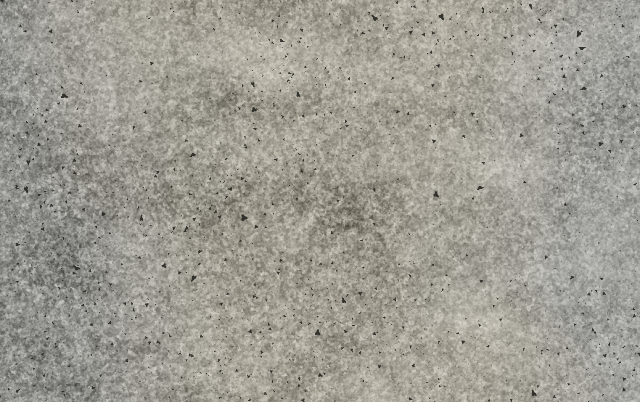
A WebGL 2 fragment shader for this texture:

```glsl
#version 300 es
precision highp float;

uniform vec2 u_resolution;
out vec4 fragColor;

// Colours
const vec3 CONCRETE = vec3(0.634, 0.624, 0.592);
const vec3 PIT = vec3(0.15, 0.15, 0.13);
const vec3 FLECK = vec3(0.83, 0.82, 0.79);
const vec3 WARM_SHIFT = vec3(0.008, 0.002, -0.012);
const vec3 COOL_SHIFT = vec3(-0.012, 0.000, 0.018);

// Tone strengths
const float CLOUD_AMOUNT = 0.075;
const float MOTTLE_AMOUNT = 0.045;
const float GRAIN_AMOUNT = 0.085;
const float FINE_GRAIN_AMOUNT = 0.080;
const float STAIN_AMOUNT = 0.055;

// Feature frequencies, in cells per canvas height
const float CLOUD_FREQ = 2.6;
const float MOTTLE_FREQ = 42.0;
const float GRAIN_FREQ = 125.0;
const float FINE_GRAIN_FREQ = 250.0;
const float CLUSTER_FREQ = 3.7;

const float TAU = 6.2831853;

vec3 hash3(vec2 cell) {
    vec3 q = fract(cell.xyx * vec3(0.1031, 0.1030, 0.0973));
    q += dot(q, q.yxz + 33.33);
    return fract((q.xxy + q.yzz) * q.zyx);
}

// Smooth cellular noise in -1..1: jittered points blended by distance
float cellNoise(vec2 p) {
    vec2 base = floor(p);
    float total = 0.0, weights = 0.0;
    for (int j = -1; j <= 1; j++) {
        for (int i = -1; i <= 1; i++) {
            vec2 cell = base + vec2(i, j);
            vec3 h = hash3(cell);
            vec2 d = cell + h.xy - p;
            float w = exp(-6.0 * dot(d, d));
            total += w * (2.0 * h.z - 1.0);
            weights += w;
        }
    }
    return total / weights;
}

float clouds(vec2 p) {
    float sum = 0.0, amplitude = 1.0;
    for (int octave = 0; octave < 5; octave++) {
        sum += amplitude * cellNoise(p);
        p = mat2(0.96, 0.28, -0.28, 0.96) * p * 2.07 + 17.3;
        amplitude *= 0.58;
    }
    return sum;
}

// Coverage of scattered, stretched, uneven spots; radii in canvas heights
float spots(vec2 p, float freq, float density, vec2 radii, float seed) {
    float soft = 0.7 / u_resolution.y;
    vec2 base = floor(p * freq);
    float cover = 0.0;
    for (int j = -1; j <= 1; j++) {
        for (int i = -1; i <= 1; i++) {
            vec2 cell = base + vec2(i, j);
            vec3 place = hash3(cell + seed);
            vec3 shape = hash3(cell + seed + 57.0);
            vec2 d = p - (cell + place.xy) / freq;
            float turn = TAU * shape.x;
            d = mat2(cos(turn), sin(turn), -sin(turn), cos(turn)) * d;
            d.y *= 1.0 + 1.2 * shape.y;
            float angle = atan(d.y, d.x + 1e-6);
            float radius = mix(radii.x, radii.y, shape.z * shape.z);
            radius *= 1.0 + 0.3 * sin(3.0 * angle + TAU * place.x);
            float spot = 1.0 - smoothstep(radius - soft, radius + soft, length(d));
            cover = max(cover, spot * step(place.z, density));
        }
    }
    return cover;
}

float smudge(vec2 p, vec2 centre, vec2 size) {
    vec2 d = (p - centre) / size;
    return exp(-dot(d, d));
}

void main() {
    vec2 p = gl_FragCoord.xy / u_resolution.y;
    float aspect = u_resolution.x / u_resolution.y;
    float side = abs(2.0 * p.x / aspect - 1.0);

    // Broad clouds, slightly drawn out sideways, and trowelled stains
    float cloud = clouds(p * vec2(0.85, 1.2) * CLOUD_FREQ + 4.0);
    float stain = smudge(p, vec2(0.72, 0.74), vec2(0.36, 0.045))
                + smudge(p, vec2(0.27, 0.31), vec2(0.16, 0.10))
                + smudge(p, vec2(0.85, 0.48), vec2(0.20, 0.08));
    stain *= 0.8 + 0.5 * cellNoise(p * 9.0);
    float tone = CLOUD_AMOUNT * cloud - STAIN_AMOUNT * stain;

    // Grain, rougher where the surface is dark
    float rough = clamp(1.0 - 4.0 * tone, 0.7, 1.4);
    float grain = MOTTLE_AMOUNT * cellNoise(p * MOTTLE_FREQ)
                + GRAIN_AMOUNT * cellNoise(p * GRAIN_FREQ + 31.0)
                + FINE_GRAIN_AMOUNT * cellNoise(p * FINE_GRAIN_FREQ + 73.0);
    tone += rough * grain - 0.02 * side * side;

    // Cool at the sides, warm in the middle
    float cool = smoothstep(0.2, 0.9, side + 0.3 * cellNoise(p * 2.3 + 9.0));
    vec3 colour = CONCRETE + tone + mix(WARM_SHIFT, COOL_SHIFT, cool);

    // Pale flecks and dark pits, gathered in loose clusters
    float pitCluster = smoothstep(-0.7, 0.8, cellNoise(p * CLUSTER_FREQ + 21.0));
    float fleckCluster = smoothstep(-0.1, 0.8, cellNoise(p * CLUSTER_FREQ + 52.0));
    float flecks = spots(p, 48.0, 0.02 + 0.22 * fleckCluster, vec2(0.0014, 0.0055), 11.0);
    float pinholes = spots(p, 105.0, 0.06 + 0.12 * pitCluster, vec2(0.0009, 0.0020), 29.0);
    float pits = spots(p, 58.0, 0.05 + 0.20 * pitCluster, vec2(0.0013, 0.0042), 43.0);
    float holes = spots(p, 18.0, 0.03 + 0.17 * pitCluster, vec2(0.0030, 0.0085), 67.0);
    colour = mix(colour, FLECK, 0.7 * flecks);
    colour = mix(colour, PIT, 0.45 * pinholes);
    colour = mix(colour, PIT, 0.9 * max(pits, holes));

    fragColor = vec4(clamp(colour, 0.0, 1.0), 1.0);
}
```
